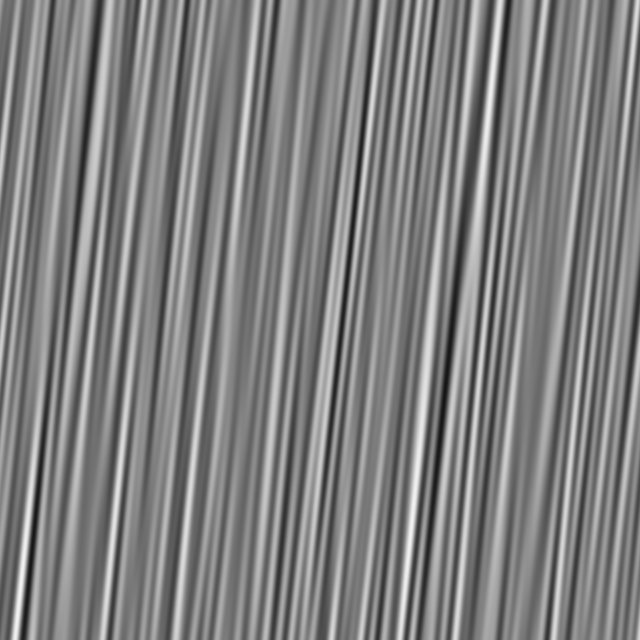
Write a three.js fragment shader that draws this texture.

```glsl
// Grey brushed streaks, long and narrow, leaning slightly right of upright.
// Many cosine waves with random pitch, drift and phase are summed; their
// interference makes soft light and dark strokes that fade in and out.

varying vec2 vUv;

const int   WAVES      = 192;    // waves in the sum
const float SLANT      = 0.105;  // sideways shift of a streak per unit of height
const float PITCH_MIN  = 9.0;    // widest streaks, cycles across the canvas
const float PITCH_MAX  = 67.0;   // finest streaks, cycles across the canvas
const float PITCH_SOFT = 16.5;   // waves wider than this pitch are weakened
const float ROLL_OFF   = 3.0;    // how steeply wide waves are weakened
const float DRIFT      = 1.35;   // variation along a streak, cycles per height
const float MEAN_GREY  = 0.503;
const float CONTRAST   = 0.150;  // standard deviation of the grey level
const float TAU        = 6.2831853;

float hash(vec2 p) {
  return fract(sin(dot(p, vec2(127.1, 311.7))) * 43758.5453);
}

// Sum of weighted waves, scaled to unit variance
float streaks(vec2 p) {
  float total = 0.0;
  float power = 0.0;
  float across = p.x - SLANT * p.y;
  for (int i = 0; i < WAVES; i++) {
    float id = float(i);
    // Pitches are spread evenly by ratio, with jitter inside each step
    float rank = (id + hash(vec2(id, 1.0))) / float(WAVES);
    float pitch = PITCH_MIN * pow(PITCH_MAX / PITCH_MIN, rank);
    float weight = 1.0 / (1.0 + pow(PITCH_SOFT / pitch, ROLL_OFF));
    // Two hashes give a drift that is mostly small
    float drift = DRIFT * (hash(vec2(id, 2.0)) + hash(vec2(id, 3.0)) - 1.0);
    float phase = hash(vec2(id, 4.0));
    total += weight * cos(TAU * (pitch * across + drift * p.y + phase));
    power += 0.5 * weight * weight;
  }
  return total / sqrt(power);
}

void main() {
  float grey = MEAN_GREY + CONTRAST * streaks(vUv);
  gl_FragColor = vec4(vec3(clamp(grey, 0.0, 1.0)), 1.0);
}
```
